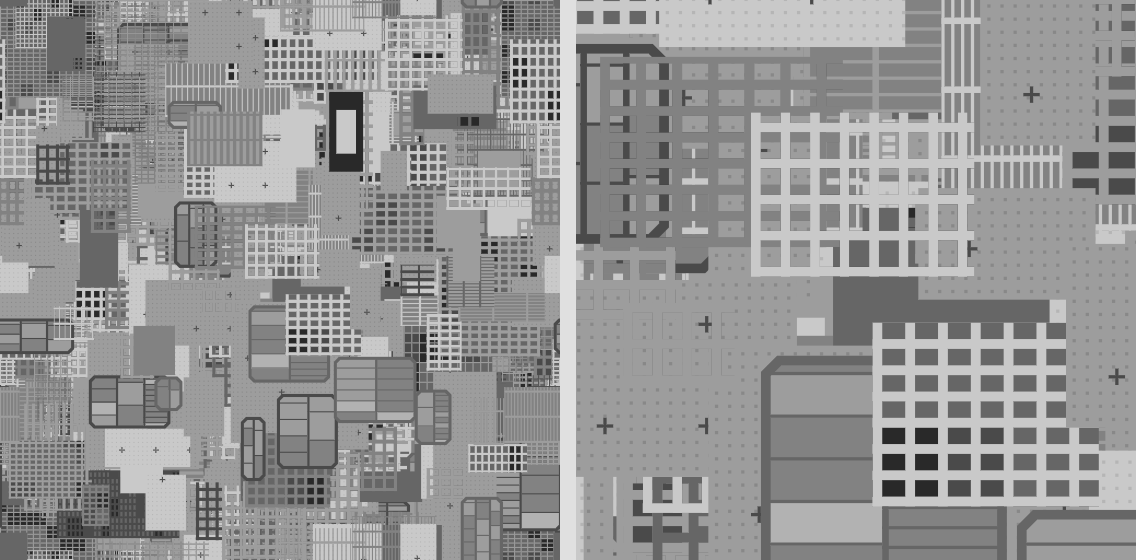
Left, the full canvas; right, a detail of the centre.
Reproduce this pattern procedurally as a Shadertoy shader.

```glsl
const float UNIT = 1.0 / 512.0;   // drafting unit, fraction of the canvas
const float LIGHT = 0.79, MID = 0.615, GREY = 0.51;
const float DARK = 0.40, SHADE = 0.29, INK = 0.16;
const int LAYERS = 15;
const float PRESENCE = 0.62;      // chance that a cell holds a block
const float DOT_PITCH = 4.0, CROSS_PITCH = 31.0;
const float TAU = 6.28319;

float pixel;                      // size of one pixel in canvas units

vec4 hash(vec2 cell, float seed) {
    vec4 v = fract(vec4(cell.xyx, seed) * vec4(0.1031, 0.1030, 0.0973, 0.1099));
    v += dot(v, v.wzxy + 33.33);
    return fract((v.xxyz + v.yzzw) * v.zywx);
}

float cover(float d) { return clamp(0.5 - d / pixel, 0.0, 1.0); }

float box(vec2 p, vec2 halfSize) {
    vec2 d = abs(p) - halfSize;
    return max(d.x, d.y);
}

vec2 snap(vec2 v) { return floor(v / UNIT + 0.5) * UNIT; }

// Repeated bars that start at multiples of pitch
float bars(float x, float pitch, float width) {
    float m = mod(x - 0.5 * width + 0.5 * pitch, pitch) - 0.5 * pitch;
    return cover(abs(m) - 0.5 * width);
}

float tone(float h) {
    return h < 0.36 ? LIGHT : h < 0.74 ? MID : h < 0.88 ? GREY : h < 0.97 ? DARK : SHADE;
}

// Regions of fine, crowded detail
float crowding(vec2 p) {
    float s = cos(TAU * (p.x + p.y - 0.17)) + cos(TAU * (p.x - 0.1));
    return smoothstep(0.4, 1.3, s);
}

// Perforated sheet with registration crosses
float plate(vec2 q, vec4 r) {
    float c = r.x < 0.38 ? LIGHT : MID;
    float dots = bars(q.x - 2.0 * UNIT, DOT_PITCH * UNIT, UNIT)
               * bars(q.y - 2.0 * UNIT, DOT_PITCH * UNIT, UNIT);
    c -= 0.08 * dots;
    vec2 g = q / (CROSS_PITCH * UNIT);
    vec2 m = (fract(g) - 0.5) * CROSS_PITCH * UNIT;
    float d = min(box(m, vec2(2.5, 0.5) * UNIT), box(m, vec2(0.5, 2.5) * UNIT));
    float present = step(0.55, hash(floor(g), r.y * 91.0).x);
    return mix(c, SHADE, cover(d) * present);
}

// Grid of bars: x is the colour, y the opacity
vec2 lattice(vec2 q, vec4 r, float crowd) {
    vec2 pitch = floor(mix(vec2(8.0), vec2(4.0), crowd) + 4.0 * r.yz) * UNIT;
    float width = (pitch.x > 7.5 * UNIT ? 3.0 : 1.0 + floor(2.0 * r.w)) * UNIT;
    float bar = max(bars(q.x, pitch.x, width), bars(q.y, pitch.y, width));
    float h = hash(floor(q / (pitch * vec2(2.0, 3.0))), r.x * 57.0).x;
    float hole = h < 0.7 ? DARK : h < 0.86 ? SHADE : INK;
    float backed = step(0.62, fract(r.w * 7.0));
    return vec2(mix(hole, tone(r.x + 0.22 * crowd), bar), max(bar, backed));
}

// Parallel slats with occasional cross ties
vec2 slats(vec2 q, vec4 r) {
    if (r.w < 0.5) q = q.yx;
    float pitch = floor(3.0 + 6.0 * r.y * r.y) * UNIT;
    float bar = bars(q.x, pitch, (pitch > 5.5 * UNIT ? 3.0 : 1.0) * UNIT);
    bar = max(bar, bars(q.y, floor(14.0 + 18.0 * r.z) * UNIT, 2.0 * UNIT));
    float backed = step(0.5, fract(r.z * 9.0));
    float c = tone(r.x);
    return vec2(mix(c > 0.6 ? GREY : MID, c, bar), max(bar, backed));
}

// Chamfered casing divided into columns of panels
vec2 module(vec2 q, vec2 size, vec4 r) {
    vec2 p = q - 0.5 * size;
    float d = box(p, 0.5 * size);
    d = max(d, (abs(p.x) + abs(p.y) - 0.5 * (size.x + size.y) + 5.0 * UNIT) * 0.707);
    float columns = 2.0 + floor(2.0 * r.y);
    float wide = floor(size.x / columns / UNIT) * UNIT;
    vec4 h = hash(vec2(floor(q.x / wide), 3.0), r.z * 73.0);
    float tall = floor(5.0 + 22.0 * h.x) * UNIT;
    float panel = hash(vec2(floor(q.x / wide), floor(q.y / tall)), r.w * 41.0).x;
    float c = panel < 0.55 ? GREY : panel < 0.9 ? MID : 0.7;
    float frame = r.x < 0.5 ? SHADE : DARK;
    float seam = max(bars(q.x, wide, 2.0 * UNIT), bars(q.y, tall, UNIT));
    c = mix(c, frame, max(seam, cover(-d - 3.0 * UNIT)));
    return vec2(c, cover(d));
}

// Solid slab, sometimes with a window
float slab(vec2 q, vec2 size, vec4 r) {
    float c = r.x < 0.3 ? DARK : r.x < 0.37 ? INK : tone(r.y);
    float inner = cover(box(q - 0.5 * size, snap(0.28 * size)));
    return mix(c, r.z < 0.5 ? LIGHT : MID, inner * step(0.65, r.w));
}

void mainImage(out vec4 fragColor, in vec2 fragCoord) {
    pixel = 1.0 / iResolution.y;
    vec2 p = fragCoord * pixel;
    float color = DARK;
    for (int layer = 0; layer < LAYERS; layer++) {
        float L = float(layer);
        float n = 6.0 + mod(L * 5.0, 13.0);   // cells across the canvas
        for (int k = 0; k < 9; k++) {
            vec2 cell = floor(p * n) + vec2(k % 3, k / 3) - 1.0;
            vec2 id = mod(cell, n);
            vec4 a = hash(id, L + 1.7), b = hash(id, L + 31.3), r = hash(id, L + 67.9);
            if (a.z > PRESENCE) continue;
            vec2 center = (cell + a.xy) / n;
            vec2 size = snap((0.5 + 1.2 * b.xy) / n);
            vec2 q = p - snap(center - 0.5 * size);
            float mask = cover(box(q - 0.5 * size, 0.5 * size));
            if (mask <= 0.0) continue;
            float crowd = crowding(center), kind = b.z + 0.3 * crowd * step(b.z, 0.3);
            vec2 ink;                          // colour and opacity
            if (kind < 0.34) ink = vec2(plate(q, r), 1.0);
            else if (kind < 0.66) ink = lattice(q, r, crowd);
            else if (kind < 0.80) ink = slats(q, r);
            else if (kind < 0.90 && n < 14.0) ink = module(q, size, r);
            else ink = vec2(slab(q, size, r), 1.0);
            color = mix(color, ink.x, ink.y * mask);
        }
    }
    fragColor = vec4(vec3(color), 1.0);
}
```
